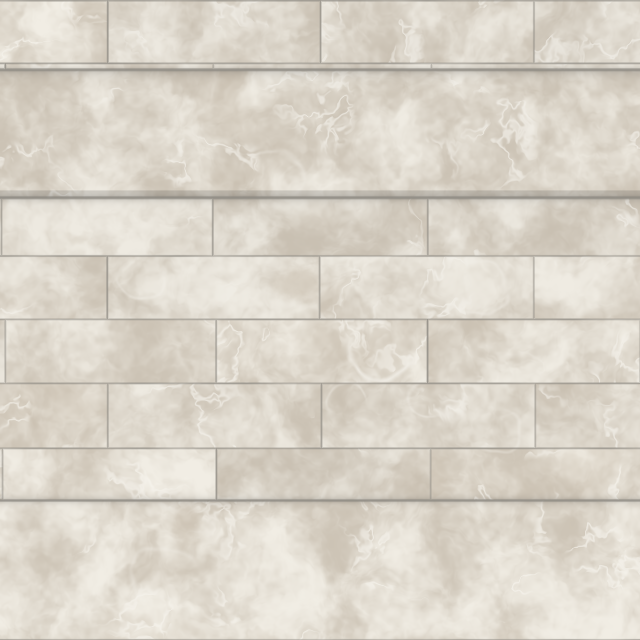
Reproduce this texture procedurally as a Shadertoy shader.

```glsl
// Cream marble wall: staggered courses, three blocks across, with plain slabs and shadowed ledges.

const vec3 STONE_DARK = vec3(0.795, 0.760, 0.705);
const vec3 STONE_LIGHT = vec3(0.935, 0.920, 0.885);
const vec3 VEIN_WHITE = vec3(0.955, 0.945, 0.920);
const vec3 STAIN_TAN = vec3(0.770, 0.725, 0.660);
const vec3 JOINT_GREY = vec3(0.570, 0.555, 0.525);
const float BLOCKS_ACROSS = 3.0;
const int COURSES = 9;
// Course boundaries, measured down from the top
const float EDGES[10] = float[](0.001, 0.099, 0.109, 0.309, 0.400,
                                0.499, 0.599, 0.7005, 0.782, 1.0);

float hash(vec2 p) {
    vec3 q = fract(vec3(p.xyx) * 0.1031);
    q += dot(q, q.yzx + 33.33);
    return fract((q.x + q.y) * q.z);
}

float noise(vec2 p) {
    vec2 cell = floor(p), f = fract(p);
    f = f * f * (3.0 - 2.0 * f);
    return mix(mix(hash(cell), hash(cell + vec2(1, 0)), f.x),
               mix(hash(cell + vec2(0, 1)), hash(cell + vec2(1, 1)), f.x), f.y);
}

float fbm(vec2 p) {
    float sum = 0.0, weight = 0.4;
    for (int i = 0; i < 5; i++) {
        sum += weight * noise(p);
        p = mat2(1.6, 1.2, -1.2, 1.6) * p + 7.3;
        weight *= 0.62;
    }
    return sum / 0.956;
}

float line(float dist, float halfWidth, float soft) {
    return 1.0 - smoothstep(halfWidth - soft, halfWidth + soft, abs(dist));
}

// Shading that fades away on both sides of an edge
float softShadow(float dist, float above, float below) {
    return exp(-abs(dist) / (dist < 0.0 ? above : below));
}

// Mottled marble with pale wisps and tan patches
vec3 marble(vec2 p) {
    vec2 warp = vec2(fbm(p * 9.0 + 3.0), fbm(p * 9.0 + 41.0)) - 0.5;
    vec2 q = p + warp * 0.09;
    float tone = fbm(q * 11.0) + 0.12 * (noise(p * 95.0) - 0.5);
    vec3 color = mix(STONE_DARK, STONE_LIGHT, smoothstep(0.17, 0.80, tone));
    float patchy = smoothstep(0.56, 0.80, fbm(q * 7.0 + 60.0));
    color = mix(color, STAIN_TAN, 0.40 * patchy);
    float ridge = 1.0 - abs(2.0 * fbm(q * 8.0 + 90.0) - 1.0);
    float wisp = smoothstep(0.93, 1.0, ridge) * smoothstep(0.45, 0.7, noise(p * 14.0 + 20.0));
    return mix(color, VEIN_WHITE, 0.65 * wisp);
}

// Broken pale ring with a faint tan core
vec3 addFossil(vec3 color, vec2 p, vec2 radius, float turn, float strength) {
    vec2 q = p / radius;
    float r = length(q) + 0.28 * (noise(p * 38.0 + turn) - 0.5);
    float arc = smoothstep(-0.6, 0.3, cos(atan(q.y, q.x) - turn));
    float ring = line(r - 1.0, 0.06, 0.07) * arc * mix(0.4, 1.0, noise(p * 90.0));
    color = mix(color, STAIN_TAN, 0.16 * strength * (1.0 - smoothstep(0.5, 1.0, r)));
    return mix(color, VEIN_WHITE, ring * strength);
}

vec3 addStain(vec3 color, vec2 p, vec2 radius) {
    float r = length(p / radius) + 0.7 * (fbm(p * 25.0 + 5.0) - 0.5);
    return mix(color, STAIN_TAN, 0.5 * (1.0 - smoothstep(0.45, 1.1, r)));
}

void mainImage(out vec4 fragColor, in vec2 fragCoord) {
    vec2 uv = fragCoord / iResolution.xy;
    float soft = 0.0006 + 0.6 / iResolution.y;
    float x = uv.x, y = 1.0 - uv.y;

    // Find the course and gather its horizontal joints
    int course = 0;
    float joint = 0.0;
    for (int i = 0; i <= COURSES; i++) {
        if (i < COURSES && y > EDGES[i]) course = i;
        float wear = mix(0.55, 0.85, noise(vec2(x * 18.0, float(i) * 9.0)));
        joint = max(joint, wear * line(y - EDGES[i], 0.0013, soft));
    }

    // Vertical joints: alternate courses shift by half a block
    float row = float(course);
    float shift = course % 2 == 0 ? 0.165 : 0.004;
    float index = round((x - shift) * BLOCKS_ACROSS);
    float jointX = shift + index / BLOCKS_ACROSS + 0.011 * (hash(vec2(index + 8.0, row)) - 0.5);
    bool slab = course == 2 || course == 8;
    float block = slab ? 0.0 : index + step(jointX, x);
    float strength = mix(0.45, 0.95, hash(vec2(index + 30.0, row + 5.0)));
    if (!slab) joint = max(joint, strength * line(x - jointX, 0.0013, soft));

    // Stone differs from block to block
    vec2 id = vec2(block + 4.0, row);
    vec3 color = marble(uv + id * vec2(2.3, 1.7));
    color *= 1.0 + 0.025 * (hash(id + 17.0) - 0.5);
    color = addStain(color, uv - vec2(0.465, 0.555), vec2(0.040, 0.036));
    color = addStain(color, uv - vec2(0.290, 0.180), vec2(0.025, 0.055));
    color = addFossil(color, uv - vec2(0.597, 0.447), vec2(0.050, 0.043), -1.9, 0.85);
    for (float i = 0.0; i < 7.0; i++) {
        vec2 center = vec2(hash(vec2(i, 3.0)), hash(vec2(i, 11.0)));
        vec2 radius = mix(vec2(0.025), vec2(0.060, 0.045), hash(vec2(i, 23.0)));
        color = addFossil(color, uv - center, radius, i * 2.4, 0.4);
    }

    // Ledge shadows and the grey lip above the second ledge
    float upper = y - EDGES[2], middle = y - EDGES[3], lower = y - EDGES[8];
    float lip = smoothstep(-0.013, -0.010, middle) * (1.0 - step(0.0, middle));
    color *= 1.0 - 0.13 * lip;
    color *= 1.0 - 0.20 * softShadow(upper, 0.003, 0.007);
    color *= 1.0 - 0.20 * softShadow(middle, 0.003, 0.005);
    color *= 1.0 - 0.20 * softShadow(lower, 0.004, 0.004);
    float ledge = max(line(upper, 0.0022, soft), max(line(middle, 0.0022, soft), line(lower, 0.0018, soft)));

    color = mix(color, JOINT_GREY, max(joint, 0.8 * ledge));
    fragColor = vec4(color, 1.0);
}
```
